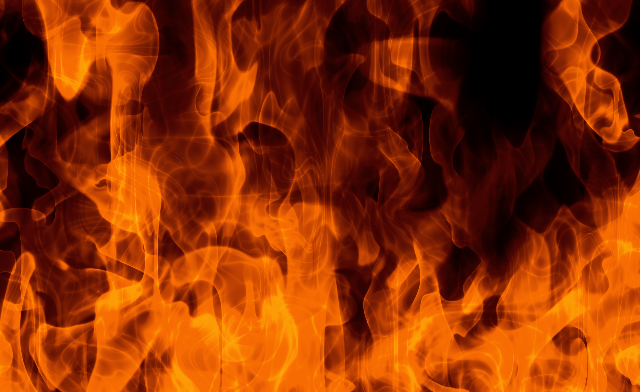
Reproduce this texture procedurally as a Shadertoy shader.

```glsl
// Wall of orange flames: curling sheets and bright strands over a black background.

float hash(vec2 p) {
    return fract(sin(dot(p, vec2(127.1, 311.7))) * 43758.5453);
}

float noise(vec2 p) {
    vec2 i = floor(p), f = fract(p);
    f = f * f * f * (f * (f * 6.0 - 15.0) + 10.0);
    return mix(mix(hash(i), hash(i + vec2(1, 0)), f.x),
               mix(hash(i + vec2(0, 1)), hash(i + vec2(1, 1)), f.x), f.y);
}

// Divergence-free flow from a noise stream function
vec2 curl(vec2 p) {
    float n = noise(p);
    return vec2(noise(p + vec2(0.0, 0.05)) - n, n - noise(p + vec2(0.05, 0.0))) / 0.05;
}

// Carry a point along the flow so that straight sheets fold into curls
vec2 swirl(vec2 p, float seed, float strength) {
    for (int i = 0; i < 5; i++)
        p += strength * curl(p * vec2(4.0, 2.6) + seed);
    return p;
}

// One sheet of fire: hot rim, cooler inside, edge between crisp and hazy
float flameSheet(vec2 p, float seed, float strength) {
    vec2 q = swirl(p, seed, strength);
    float n = 0.7 * noise(q * vec2(4.6, 1.6) + seed * 3.1)
            + 0.3 * noise(q * vec2(10.0, 3.6) + seed * 5.7);
    float depth = n - 0.47;
    float haze = mix(0.03, 0.2, smoothstep(0.3, 0.75, noise(p * 3.0 + seed * 2.3)));
    float body = smoothstep(0.0, haze, depth) * mix(0.35, 1.1, exp(-6.0 * max(depth, 0.0)));
    float strand = exp(-50.0 * abs(depth - 0.02)) * (1.0 - 3.0 * haze);
    float fibre = noise(q * vec2(26.0, 4.0) + seed) - 0.5;
    return body * (1.0 + 0.6 * fibre) + 0.55 * strand;
}

// Thin bright creases drawn out along the flow, centred near zero
float wisps(vec2 p, float seed) {
    vec2 q = swirl(p, seed, 0.05);
    float crease = abs(noise(q * vec2(11.0, 3.6) + seed) - 0.5);
    float thread = abs(noise(q * vec2(21.0, 6.0) + seed * 2.0) - 0.5);
    return exp(-16.0 * crease) + 0.6 * exp(-14.0 * thread) - 0.55;
}

float hollow(vec2 p, vec2 centre, vec2 size) {
    vec2 d = (p - centre) / size;
    return exp(-dot(d, d));
}

// How much fire there is: full at the base, rising in swaying columns
float fuel(vec2 p) {
    vec2 q = swirl(p, 17.0, 0.03);
    float columns = cos(14.0 * (q.x - 0.2 - 0.04 * sin(5.0 * q.y)));
    float amount = 1.16 - 0.32 * p.y + 0.36 * columns * smoothstep(0.1, 0.5, p.y);
    amount -= 0.9 * hollow(q, vec2(1.2, 0.92), vec2(0.22, 0.28));
    amount -= 0.8 * hollow(q, vec2(1.24, 0.36), vec2(0.11, 0.12));
    amount -= 0.6 * hollow(q, vec2(0.0, 0.95), vec2(0.15, 0.2));
    amount -= 0.4 * hollow(q, vec2(0.76, 0.42), vec2(0.1, 0.2));
    return max(amount, 0.05);
}

// Black, ember red, rust, orange, amber, pale yellow
vec3 fireColour(float heat) {
    vec3 c = mix(vec3(0.0), vec3(0.05, 0.0, 0.0), smoothstep(0.02, 0.14, heat));
    c = mix(c, vec3(0.28, 0.02, 0.01), smoothstep(0.1, 0.29, heat));
    c = mix(c, vec3(0.51, 0.13, 0.01), smoothstep(0.26, 0.45, heat));
    c = mix(c, vec3(0.76, 0.26, 0.01), smoothstep(0.42, 0.62, heat));
    c = mix(c, vec3(0.97, 0.42, 0.01), smoothstep(0.58, 0.8, heat));
    c = mix(c, vec3(0.99, 0.61, 0.02), smoothstep(0.82, 1.02, heat));
    return mix(c, vec3(1.0, 0.86, 0.25), smoothstep(1.05, 1.35, heat));
}

void mainImage(out vec4 fragColor, in vec2 fragCoord) {
    vec2 p = fragCoord / iResolution.y;
    float amount = fuel(p);
    float strength = mix(0.05, 0.034, smoothstep(0.0, 0.6, p.y));

    // Dim glow behind the sheets
    float heat = 0.2 * amount * noise(p * vec2(5.0, 2.5) + 40.0)
               + 0.06 * smoothstep(0.6, 0.0, p.y);

    // Broad sheets everywhere, finer curls towards the base
    for (int i = 0; i < 5; i++) {
        float k = float(i);
        float share = i < 2 ? 0.44 : mix(0.34, 0.24, smoothstep(0.1, 0.7, p.y));
        heat += share * amount * flameSheet(p * (0.95 + 0.5 * k), 4.3 + 7.9 * k, strength);
    }
    heat *= 0.88;

    // Roll off the hottest parts so that their folds stay visible
    if (heat > 0.65) heat = 0.65 + 0.42 * (1.0 - exp((0.65 - heat) / 0.42));

    // Crisp creases on the lit gas
    float crease = wisps(p * 1.1, 61.0) + 0.7 * wisps(p * 2.0, 83.0);
    heat += 0.17 * crease * smoothstep(0.05, 0.6, heat);

    fragColor = vec4(fireColour(heat), 1.0);
}
```
